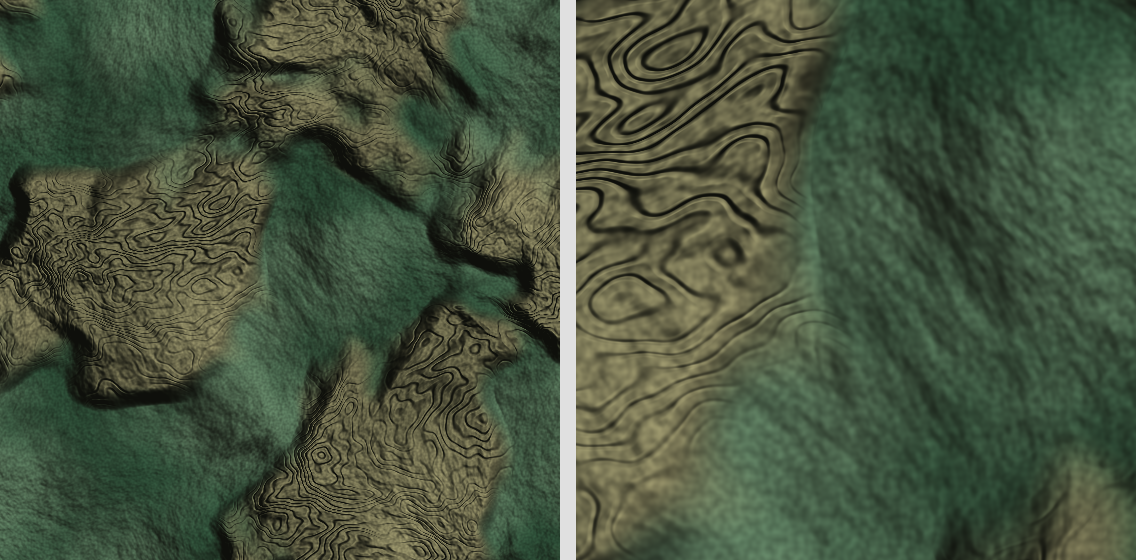
Left, the full canvas; right, a detail of the centre.
This texture is drawn by a Shadertoy shader. Its source:

```glsl
// Weathered rock slabs rising out of mossy green ground, seen from above.
// A warped height field forms slabs, scarps and layered strata; its slope
// is lit from the upper right and tinted by rock exposure.

const vec3 ROCK_COLOR = vec3(0.425, 0.405, 0.290);
const vec3 MOSS_DARK  = vec3(0.150, 0.255, 0.180);
const vec3 MOSS_LIGHT = vec3(0.290, 0.385, 0.295);
const vec3 SHADOW_COLOR = vec3(0.055, 0.060, 0.042);
const vec3 LIGHT_DIR  = vec3(0.52, 0.40, 0.88);

const vec2  SLAB_CENTER    = vec2(0.65, 0.12);
const float SLAB_FREQ      = 7.5;
const float SLAB_HEIGHT    = 0.055;
const float SCARP_HEIGHT   = 0.022;
const float STRATA_COUNT   = 21.0;
const float STRATA_DEPTH   = 0.0034;
const float WRINKLE_FREQ   = 38.0;
const float WRINKLE_HEIGHT = 0.0065;
const float GRAIN_FREQ     = 210.0;
const float GRAIN_STRENGTH = 0.22;
const float SLOPE_STEP     = 0.0015;

struct Terrain {
    float height;
    float rock;   // 0 moss, 1 bare rock
    float crack;  // 1 inside the gaps between strata
};

vec2 gradientAt(vec2 cell) {
    vec3 h = fract(cell.xyx * vec3(0.1031, 0.1030, 0.0973));
    h += dot(h, h.yzx + 33.33);
    float angle = 6.2832 * fract((h.x + h.y) * h.z);
    return vec2(cos(angle), sin(angle));
}

float gradientNoise(vec2 p) {
    vec2 i = floor(p), f = fract(p);
    vec2 u = f * f * f * (f * (f * 6.0 - 15.0) + 10.0);
    vec2 e = vec2(0.0, 1.0);
    float a = dot(gradientAt(i), f);
    float b = dot(gradientAt(i + e.yx), f - e.yx);
    float c = dot(gradientAt(i + e.xy), f - e.xy);
    float d = dot(gradientAt(i + e.yy), f - e.yy);
    return mix(mix(a, b, u.x), mix(c, d, u.x), u.y);
}

float fbm(vec2 p, int octaves) {
    const mat2 TURN = mat2(1.6, 1.2, -1.2, 1.6);
    float sum = 0.0, amp = 0.5;
    for (int i = 0; i < octaves; i++) {
        sum += amp * gradientNoise(p);
        p = TURN * p + 7.3;
        amp *= 0.5;
    }
    return sum;
}

Terrain terrainAt(vec2 p) {
    Terrain t;
    vec2 q = p + 0.09 * vec2(gradientNoise(p * 3.0 + 11.0), gradientNoise(p * 3.0 + 47.0));

    // Slabs: a staggered lattice broken up by noise
    vec2 wave = cos(SLAB_FREQ * (q - SLAB_CENTER));
    float relief = 0.27 * wave.x * wave.y + 0.8 * fbm(q * 3.3 + 5.0, 3);
    float slab = smoothstep(-0.04, 0.11, relief);
    t.rock = smoothstep(-0.04, 0.09, relief + 0.12 * gradientNoise(p * 9.0 + 3.0));

    // Scarps: shorter steps that fade in and out
    float scarpZone = smoothstep(-0.10, 0.25, gradientNoise(p * 3.7 + 81.0));
    float scarp = scarpZone * smoothstep(-0.05, 0.09, fbm(q * 4.2 + 29.0, 2));

    // Strata: layered ridges along the contours of the slabs
    float phase = STRATA_COUNT * (0.55 * relief + fbm(q * vec2(4.2, 5.2) + 61.0, 4));
    float ridge = abs(sin(3.1416 * phase));
    float layer = smoothstep(0.0, 0.75, ridge);
    float worn = 0.35 + 0.65 * smoothstep(-0.25, 0.2, gradientNoise(p * 4.0 + 23.0));
    float strata = t.rock * worn;
    t.crack = strata * (1.0 - smoothstep(0.0, 0.55, ridge));

    // Wrinkles: fine roughness over everything
    float wrinkle = fbm(q * WRINKLE_FREQ, 3);

    t.height = SLAB_HEIGHT * slab + SCARP_HEIGHT * scarp
             + STRATA_DEPTH * strata * layer
             + WRINKLE_HEIGHT * (1.0 + 0.7 * t.rock) * wrinkle
             + 0.03 * gradientNoise(p * 5.0 + 90.0);
    return t;
}

void mainImage(out vec4 fragColor, in vec2 fragCoord) {
    vec2 p = fragCoord / iResolution.y;
    Terrain t = terrainAt(p);

    // Slope and light, scaled so that flat ground has brightness 1
    float dx = terrainAt(p + vec2(SLOPE_STEP, 0.0)).height - t.height;
    float dy = terrainAt(p + vec2(0.0, SLOPE_STEP)).height - t.height;
    vec3 normal = normalize(vec3(-dx, -dy, SLOPE_STEP));
    vec3 light = normalize(LIGHT_DIR);
    float shade = pow(max(dot(normal, light) / light.z, 0.0), 1.25);

    // Surface colour
    float patches = fbm(p * 3.5 + 37.0, 4);
    vec3 moss = mix(MOSS_DARK, MOSS_LIGHT, smoothstep(-0.28, 0.24, patches));
    vec3 rock = ROCK_COLOR * (1.0 + 0.35 * patches);
    vec3 color = mix(moss, rock, t.rock * 0.92);
    color *= 1.0 - 0.42 * t.crack;
    color *= 1.0 + GRAIN_STRENGTH * gradientNoise(p * GRAIN_FREQ);

    color = mix(SHADOW_COLOR, color, shade);
    fragColor = vec4(clamp(color, 0.0, 1.0), 1.0);
}
```
